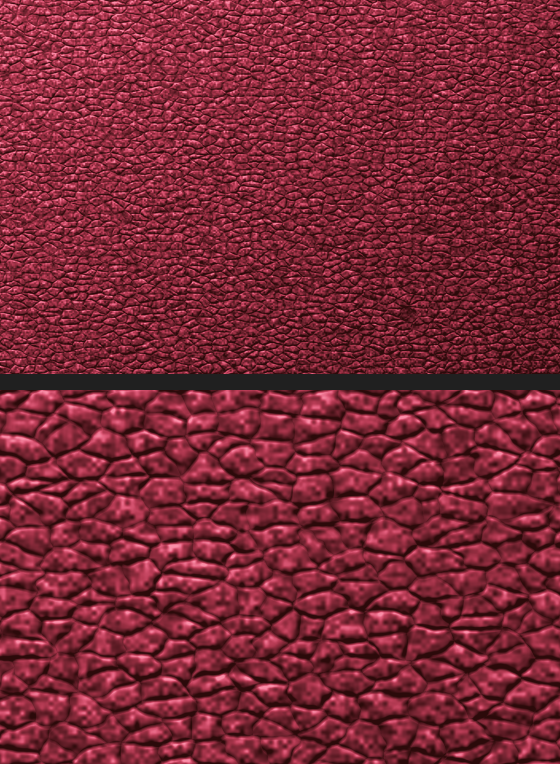
Top: the whole. Bottom: its middle third, enlarged.
This texture is drawn by a WebGL 1 fragment shader. Its source:

```glsl
precision highp float;
// Crimson grained leather: puffy gritty pebbles between dark creases, lit from above.

uniform vec2 u_resolution;

// Colours from crease shadow to glossy highlight
const vec3 SHADOW    = vec3(0.17, 0.04, 0.04);
const vec3 DEEP      = vec3(0.32, 0.09, 0.12);
const vec3 WINE      = vec3(0.45, 0.14, 0.19);
const vec3 CRIMSON   = vec3(0.59, 0.18, 0.255);
const vec3 ROSE      = vec3(0.73, 0.24, 0.34);
const vec3 PINK      = vec3(0.88, 0.36, 0.48);
const vec3 HIGHLIGHT = vec3(0.98, 0.56, 0.66);

// Densities are features per canvas height, steps are in canvas heights
const vec2  PEBBLE_DENSITY = vec2(30.0, 51.0);
const vec2  BUMP_DENSITY   = vec2(85.0, 120.0);
const float GRAIN_DENSITY  = 235.0;
const float JITTER         = 0.95;
const float BEND           = 0.40;
const float WOBBLE         = 0.20;
const float CREASE_WIDTH   = 0.30;
const float DOME_WIDTH     = 0.85;
const vec2  LIGHT_STEP     = vec2(-0.0008, 0.0034);

// Tone weights
const float MEAN_TONE     = 0.455;
const float MEAN_HEIGHT   = 0.62;
const float HEIGHT_TONE   = 0.36;
const float SLOPE_TONE    = 0.68;
const float GRAIN_TONE    = 0.85;
const vec2  LIGHT_FALLOFF = vec2(-0.21, 0.23);

float hash(vec2 p) {
  return fract(sin(dot(p, vec2(127.1, 311.7))) * 43758.5453);
}

vec2 hash2(vec2 p) {
  return vec2(hash(p), hash(p + vec2(37.2, 91.7)));
}

float noise(vec2 p) {
  vec2 i = floor(p);
  vec2 f = fract(p);
  f = f * f * (3.0 - 2.0 * f);
  float low = mix(hash(i), hash(i + vec2(1.0, 0.0)), f.x);
  float high = mix(hash(i + vec2(0.0, 1.0)), hash(i + vec2(1.0, 1.0)), f.x);
  return mix(low, high, f.y);
}

vec2 drift(vec2 p) {
  return vec2(noise(p + 7.3), noise(p + 41.9)) - 0.5;
}

// Gap between the two nearest cell centres: zero along the creases
float creaseGap(vec2 p) {
  vec2 cell = floor(p);
  float nearest = 9.0;
  float second = 9.0;
  for (int y = -1; y <= 1; y++) {
    for (int x = -1; x <= 1; x++) {
      vec2 id = cell + vec2(float(x), float(y));
      vec2 centre = id + 0.5 + JITTER * (hash2(id) - 0.5);
      float d = length(p - centre);
      second = min(second, max(nearest, d));
      nearest = min(nearest, d);
    }
  }
  return second - nearest;
}

// Leather relief: domed pebbles, creases of uneven depth, small surface bumps
float relief(vec2 p) {
  vec2 q = p * PEBBLE_DENSITY;
  vec2 warped = q + BEND * drift(q * 0.8) + WOBBLE * drift(q * 2.6);
  float gap = creaseGap(warped);
  float depth = mix(0.15, 0.95, noise(q * 0.9 + 63.0));
  float crease = depth * (1.0 - smoothstep(0.0, CREASE_WIDTH, gap));
  float dome = sqrt(clamp(gap / DOME_WIDTH, 0.0, 1.0));
  float bumps = noise(p * BUMP_DENSITY + 11.0) - 0.5;
  return 0.3 + 0.7 * dome - 0.5 * crease + 0.55 * bumps;
}

vec3 leatherColour(float tone) {
  float t = tone * 5.0;
  vec3 c = mix(SHADOW, DEEP, clamp(t, 0.0, 1.0));
  c = mix(c, WINE, clamp(t - 1.0, 0.0, 1.0));
  c = mix(c, CRIMSON, clamp(t - 2.0, 0.0, 1.0));
  c = mix(c, ROSE, clamp(t - 3.0, 0.0, 1.0));
  c = mix(c, PINK, clamp(t - 4.0, 0.0, 1.0));
  return mix(c, HIGHLIGHT, clamp(t - 5.0, 0.0, 1.0));
}

vec3 shade(vec2 p, vec2 uv) {
  float height = relief(p);
  float slope = height - relief(p + LIGHT_STEP);
  float grain = noise(p * GRAIN_DENSITY) - 0.5;
  float tone = MEAN_TONE + dot(uv - 0.5, LIGHT_FALLOFF);
  tone += HEIGHT_TONE * (height - MEAN_HEIGHT) + SLOPE_TONE * slope;
  tone += GRAIN_TONE * grain * mix(0.3, 1.0, clamp(height, 0.0, 1.0));
  return leatherColour(tone);
}

void main() {
  // Four samples per pixel smooth the creases
  vec3 colour = vec3(0.0);
  for (int j = 0; j < 2; j++) {
    for (int i = 0; i < 2; i++) {
      vec2 offset = 0.5 * vec2(float(i), float(j)) - 0.25;
      vec2 point = gl_FragCoord.xy + offset;
      colour += shade(point / u_resolution.y, point / u_resolution);
    }
  }
  gl_FragColor = vec4(colour * 0.25, 1.0);
}
```
